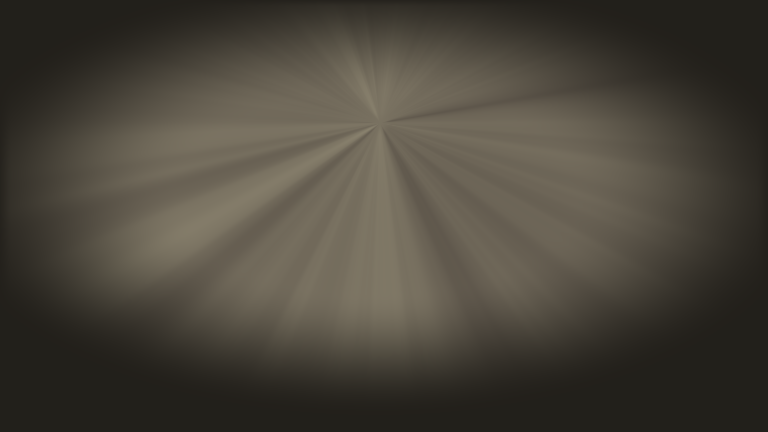
A WebGL 1 fragment shader for this background:

```glsl
precision highp float;
// Soft taupe light rays fanning out from a focus inside a dark oval vignette.

uniform vec2 u_resolution;

const vec2 FOCUS = vec2(0.495, 0.715);
const vec2 OVAL_CENTER = vec2(0.489, 0.549);
const vec2 OVAL_RADII = vec2(0.450, 0.405);
const vec3 SHADOW = vec3(0.135, 0.125, 0.105);
const vec3 BROWN = vec3(0.375, 0.345, 0.300);
const vec3 OLIVE = vec3(0.525, 0.495, 0.420);

float hash(float n) {
  return fract(sin(n * 12.9898) * 43758.5453);
}

// Smooth noise around a full turn, split into a whole number of cells.
float ringNoise(float turn, float cells, float seed) {
  float x = turn * cells;
  float i = floor(x);
  float f = x - i;
  float a = hash(mod(i, cells) + seed);
  float b = hash(mod(i + 1.0, cells) + seed);
  return mix(a, b, f * f * (3.0 - 2.0 * f)) - 0.5;
}

// Soft beam around a direction; all angles are in degrees.
float beam(float angle, float direction, float width) {
  float d = mod(angle - direction + 180.0, 360.0) - 180.0;
  return exp(-d * d / (width * width));
}

// Broad bright and dark sectors of the fan.
float sectors(float angle) {
  float light = 0.50;
  light += 0.45 * beam(angle, 209.0, 6.5);
  light += 0.30 * beam(angle, 269.0, 14.0);
  light += 0.38 * beam(angle, 115.0, 11.0);
  light += 0.14 * beam(angle, 80.0, 22.0);
  light += 0.12 * beam(angle, 184.0, 7.0);
  light += 0.12 * beam(angle, 350.0, 2.0);
  light -= 0.40 * beam(angle, 221.5, 5.0);
  light -= 0.38 * beam(angle, 296.0, 6.5);
  light -= 0.22 * beam(angle, 325.0, 30.0);
  light -= 0.48 * beam(angle, 11.0, 5.5);
  light -= 0.20 * beam(angle, 197.0, 4.0);
  light -= 0.18 * beam(angle, 178.0, 2.5);
  return light;
}

// Fine streaks at three angular scales.
float streaks(float turn) {
  return 0.20 * ringNoise(turn, 54.0, 3.0)
       + 0.14 * ringNoise(turn, 110.0, 71.0)
       + 0.08 * ringNoise(turn, 220.0, 193.0);
}

float ovalGlow(vec2 uv) {
  float r = length((uv - OVAL_CENTER) / OVAL_RADII);
  float glow = 1.0 - smoothstep(0.56, 1.27, r);
  vec2 margin = min(uv, 1.0 - uv);
  return glow * smoothstep(-0.008, 0.016, min(margin.x, margin.y));
}

void main() {
  vec2 uv = gl_FragCoord.xy / u_resolution;
  vec2 ray = (uv - FOCUS) * vec2(u_resolution.x / u_resolution.y, 1.0);
  float turn = fract(atan(ray.y, ray.x + 1e-6) / 6.283185 + 1.0);
  float reach = length(ray);

  // Streaks soften where the rays converge.
  float light = sectors(turn * 360.0);
  light += streaks(turn) * smoothstep(0.0, 0.12, reach);
  light = mix(0.55, light, smoothstep(0.0, 0.03, reach));
  light += 0.12 * exp(-reach * reach / 0.012);

  vec3 rays = mix(BROWN, OLIVE, clamp(light, -0.1, 1.1));
  gl_FragColor = vec4(mix(SHADOW, rays, ovalGlow(uv)), 1.0);
}
```
